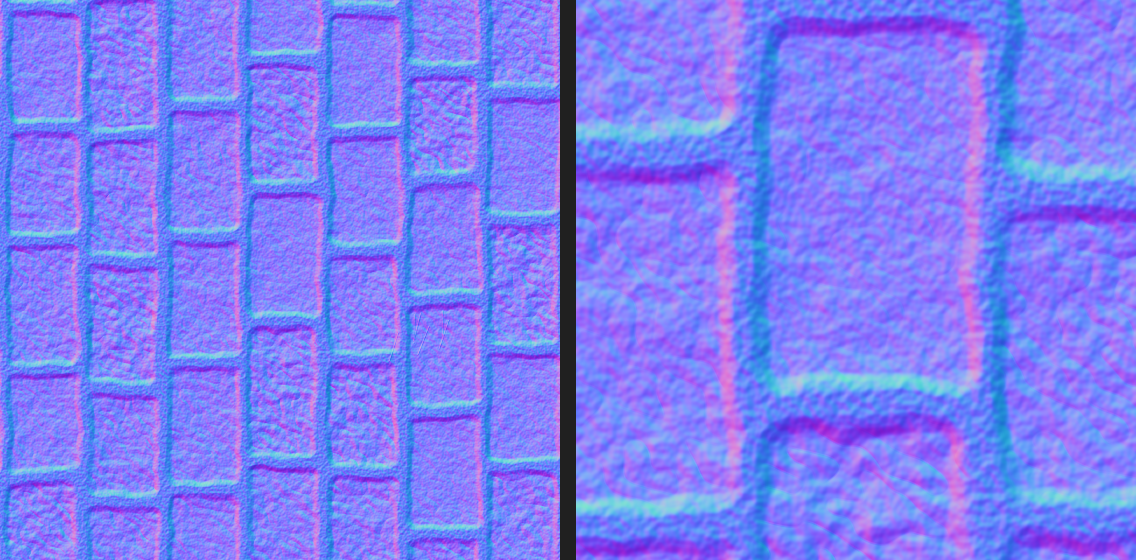
Left, the full canvas; right, a detail of the centre.
This texture map is drawn by a WebGL 2 fragment shader. Its source:

```glsl
#version 300 es
precision highp float;
// Tangent-space normal map of rough stone setts in seven staggered columns.

uniform vec2 u_resolution;
out vec4 fragColor;

float hash(vec2 p) {
    vec3 q = fract(p.xyx * vec3(0.1031, 0.1030, 0.0973));
    q += dot(q, q.yzx + 33.33);
    return fract((q.x + q.y) * q.z);
}

vec2 gradient(vec2 cell) {
    float a = 6.2832 * hash(cell);
    return vec2(cos(a), sin(a));
}

float gradientNoise(vec2 p) {
    vec2 i = floor(p), f = p - i;
    vec2 u = f * f * f * (f * (f * 6.0 - 15.0) + 10.0);
    vec2 x = vec2(1, 0), y = vec2(0, 1);
    float low = mix(dot(gradient(i), f), dot(gradient(i + x), f - x), u.x);
    float high = mix(dot(gradient(i + y), f - y), dot(gradient(i + 1.0), f - 1.0), u.x);
    return mix(low, high, u.y);
}

// Height of joint k in a column, counted in rows, with some irregularity.
float joint(float column, float k) {
    return k + 0.15 * (hash(vec2(column + 3.0, k + 17.0)) - 0.5);
}

// Signed distance to the nearest sett (x) and its random value (y).
vec2 sett(vec2 p) {
    // First joint below the top edge and row pitch, for each column.
    const vec2 layout_[7] = vec2[7](
        vec2(0.000, 0.217), vec2(0.000, 0.228), vec2(0.180, 0.230), vec2(0.111, 0.233),
        vec2(0.010, 0.212), vec2(0.120, 0.204), vec2(0.159, 0.228));

    // Uneven outlines: broad bends and small chips.
    p += 0.009 * vec2(gradientNoise(p * 7.0 + 20.0), gradientNoise(p * 9.0 + 50.0));
    p += 0.005 * vec2(gradientNoise(p * 33.0 + 80.0), gradientNoise(p * 29.0 + 110.0));

    float across = (p.x - 0.0055) * 7.0;
    float column = floor(across);
    vec2 rows = layout_[int(mod(column, 7.0))];
    float down = (1.0 - p.y - rows.x) / rows.y;
    float k = floor(down);
    k += step(joint(column, k + 1.0), down) - step(down, joint(column, k));
    float top = joint(column, k), bottom = joint(column, k + 1.0);

    float id = hash(vec2(column + 40.0, k + 60.0));
    vec2 local = vec2((across - column - 0.5) / 7.0, (down - 0.5 * (top + bottom)) * rows.y);
    local.x += 0.006 * (id - 0.5);
    vec2 halfSize = vec2(0.062 - 0.004 * id, 0.5 * (bottom - top) * rows.y - 0.013);
    vec2 q = abs(local) - halfSize + 0.012;
    return vec2(length(max(q, 0.0)) + min(max(q.x, q.y), 0.0) - 0.012, id);
}

// A few hairline scratches fanned around one spot.
float scratches(vec2 p) {
    float depth = 0.0;
    for (float i = 0.0; i < 6.0; i++) {
        vec2 start = vec2(0.68 + 0.14 * hash(vec2(i, 4.0)), 0.35 + 0.05 * hash(vec2(i, 9.0)));
        vec2 along = vec2(0.03 * hash(vec2(i, 13.0)) - 0.005, 0.05);
        vec2 d = p - start;
        d -= along * clamp(dot(d, along) / dot(along, along), 0.0, 1.0);
        depth = max(depth, 1.0 - smoothstep(0.0, 0.0018, length(d)));
    }
    return depth;
}

float surfaceHeight(vec2 p) {
    vec2 s = sett(p);
    float stone = 1.0 - smoothstep(-0.006, 0.007, s.x);

    // Raised body with a softly domed face.
    float h = 0.0065 * stone + 0.003 * (1.0 - exp(min(s.x, 0.0) * 45.0));

    // Split faces: broad swells, diagonal chips and pits, rougher on some setts.
    vec2 slanted = mat2(0.8, 0.6, -0.6, 0.8) * p + s.y * 5.0;
    float rough = mix(0.5, 1.25, s.y) * stone;
    float swell = 0.0042 * gradientNoise(p * 22.0 + s.y * 40.0);
    float chips = -0.0045 * abs(gradientNoise(slanted * vec2(26.0, 48.0) + 0.4 * gradientNoise(p * 40.0)));
    float pits = 0.0022 * gradientNoise(p * 75.0 + 200.0);
    h += rough * (swell + chips + pits);

    // Fine grain, coarser in the mortar.
    h += mix(0.0012, 0.0008, stone) * gradientNoise(p * 140.0 + 300.0);
    h += mix(0.0007, 0.0005, stone) * gradientNoise(p * 240.0 + 500.0);
    return h - 0.0006 * scratches(p);
}

void main() {
    vec2 p = gl_FragCoord.xy / u_resolution;
    vec2 dx = vec2(0.0009, 0.0), dy = dx.yx;
    vec2 slope = vec2(surfaceHeight(p + dx) - surfaceHeight(p - dx),
                      surfaceHeight(p + dy) - surfaceHeight(p - dy)) / 0.0018;

    // Green points down the canvas; the mortar leans left, the faces right.
    float stone = 1.0 - smoothstep(-0.004, 0.006, sett(p).x);
    vec2 tilt = vec2(-slope.x + mix(-0.2, 0.06, stone), slope.y);
    vec3 normal = normalize(vec3(tilt, 1.0));
    fragColor = vec4(0.5 + 0.5 * normal, 1.0);
}
```
